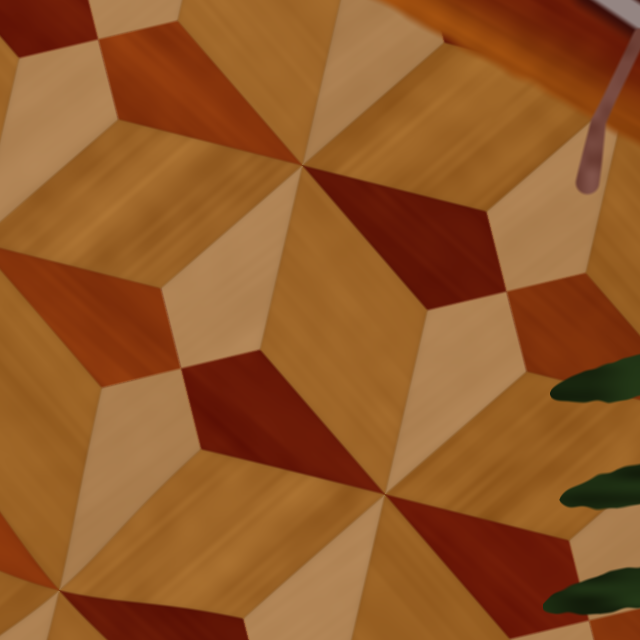
This pattern is drawn by a three.js fragment shader. Its source:

```glsl
varying vec2 vUv;

float hash(vec2 p) {
  p = fract(p * vec2(0.1031, 0.1137));
  p += dot(p, p.yx + 33.3);
  return fract((p.x + p.y) * p.x * 7.3);
}

float noise(vec2 p) {
  vec2 i = floor(p), f = fract(p);
  f = f * f * (3.0 - 2.0 * f);
  return mix(mix(hash(i), hash(i + vec2(1, 0)), f.x),
             mix(hash(i + vec2(0, 1)), hash(i + vec2(1, 1)), f.x), f.y);
}

// Broad planks, fine fibres and faint blotches, centred on zero
float grain(vec2 pos, vec2 dir, float seed) {
  vec2 along = vec2(dot(pos, dir), dot(pos, vec2(-dir.y, dir.x)));
  return 0.55 * noise(along * vec2(1.5, 22.0) + seed)
       + 0.25 * noise(along * vec2(6.0, 110.0) + seed)
       + 0.20 * noise(pos * 28.0 + seed) - 0.5;
}

float segment(vec2 p, vec2 a, vec2 b) {
  vec2 ab = b - a;
  return length(p - a - ab * clamp(dot(p - a, ab) / dot(ab, ab), 0.0, 1.0));
}

vec3 parquet(vec2 uv) {
  // Slanted square lattice, slightly stretched near the lower left star
  vec2 bend = (uv - vec2(0.09, 0.08)) / 0.18;
  vec2 pos = uv + vec2(0.0, 0.03 * exp(-dot(bend, bend)));
  vec2 grid = mat2(1.855, -0.433, 0.4655, 1.837) * (pos - vec2(0.2826, 0.4245));
  vec2 id = floor(grid + 0.5);
  vec2 q = grid - id;
  vec2 p = abs(q);
  float soft = 0.006;

  // Rhombi straddle the cell edges
  bool upright = p.x > p.y;
  vec2 rhombId = upright ? vec2(floor(grid.x), id.y + 20.0) : vec2(id.x + 40.0, floor(grid.y));
  float rhombSeed = hash(rhombId + 60.0);
  vec2 rhombDir = upright ? vec2(0.655, -0.755) : vec2(0.76, 0.65);
  float rhombGrain = grain(uv, rhombDir, rhombSeed * 40.0);
  vec3 rhomb = vec3(0.61, 0.388, 0.148) + (rhombSeed - 0.5) * 0.03;
  rhomb += rhombGrain * (upright ? 0.10 : 0.19) * vec3(1.0, 0.95, 0.7);

  // Four kites meet in each cell centre, alternately pale and red
  vec2 side = smoothstep(-soft, soft, q);
  float paleMask = side.x * side.y + (1.0 - side.x) * (1.0 - side.y);
  float kiteSeed = hash(id + step(0.0, q) * 7.0 + 31.0);
  vec3 pale = vec3(0.68, 0.505, 0.32) + (kiteSeed - 0.5) * 0.03;
  pale += grain(uv, vec2(0.8, 0.6), kiteSeed * 30.0) * 0.05;
  bool darkKite = (q.x < 0.0) != (mod(id.x - id.y, 3.0) < 0.5);
  vec3 red = darkKite ? vec3(0.41, 0.095, 0.025) : vec3(0.53, 0.205, 0.045);
  red *= 0.94 + 0.12 * kiteSeed;
  red += grain(uv, vec2(0.75, -0.66), kiteSeed * 50.0) * vec3(0.13, 0.09, 0.03);
  vec3 kite = mix(red, pale, paleMask);

  vec2 edge = 0.5 - p - 0.257 * (1.0 - 2.0 * p.yx);
  float kiteDist = min(edge.x, edge.y);
  vec3 color = mix(rhomb, kite, smoothstep(-soft, soft, kiteDist));
  return color * (1.0 - 0.08 * exp(-abs(kiteDist) * 140.0));
}

void main() {
  vec2 uv = vUv;
  vec3 color = parquet(uv);

  // Glossy reddish border across the upper right corner
  float border = uv.y - 0.94 + 0.56 * (uv.x - 0.694) + 0.012 * (noise(uv * 25.0) - 0.5);
  vec3 varnish = mix(vec3(0.58, 0.28, 0.05), vec3(0.44, 0.12, 0.03), smoothstep(0.02, 0.15, border));
  varnish += grain(uv, vec2(0.87, -0.49), 3.0) * vec3(0.2, 0.13, 0.04);
  color = mix(color, varnish, smoothstep(-0.006, 0.016, border));
  float corner = segment(uv, vec2(0.93, 1.02), vec2(1.02, 0.96));
  color = mix(color, vec3(0.22, 0.05, 0.03), 1.0 - smoothstep(0.02, 0.05, corner));
  color = mix(color, vec3(0.58, 0.52, 0.51), 1.0 - smoothstep(0.012, 0.024, corner));

  // Drooping stem
  float stem = min(segment(uv, vec2(0.918, 0.715), vec2(0.935, 0.81)),
                   segment(uv, vec2(0.935, 0.81), vec2(1.0, 0.945)));
  float stemWidth = mix(0.019, 0.011, smoothstep(0.7, 0.85, uv.y));
  color = mix(color, vec3(0.45, 0.27, 0.23) + 0.12 * (noise(uv * 40.0) - 0.5),
              1.0 - smoothstep(stemWidth - 0.004, stemWidth + 0.003, stem));

  // Pointed leaves reaching in from the right
  for (int i = 0; i < 3; i++) {
    float k = float(i);
    vec2 leaf = uv - vec2(0.86 + 0.02 * k * (2.0 - k) - 0.006 * k, 0.385 - 0.166 * k);
    leaf.y -= 0.2 * leaf.x;
    float halfWidth = 0.031 * sqrt(clamp(leaf.x / 0.09, 0.0, 1.0));
    float ripple = 0.006 * (noise(uv * 45.0 + k) - 0.5);
    float cover = smoothstep(-0.003, 0.003, halfWidth - abs(leaf.y) + ripple) * step(0.0, leaf.x);
    vec3 green = mix(vec3(0.06, 0.09, 0.03), vec3(0.14, 0.22, 0.09), noise(uv * vec2(12.0, 50.0)));
    color = mix(color, green, cover);
  }

  gl_FragColor = vec4(color, 1.0);
}
```
